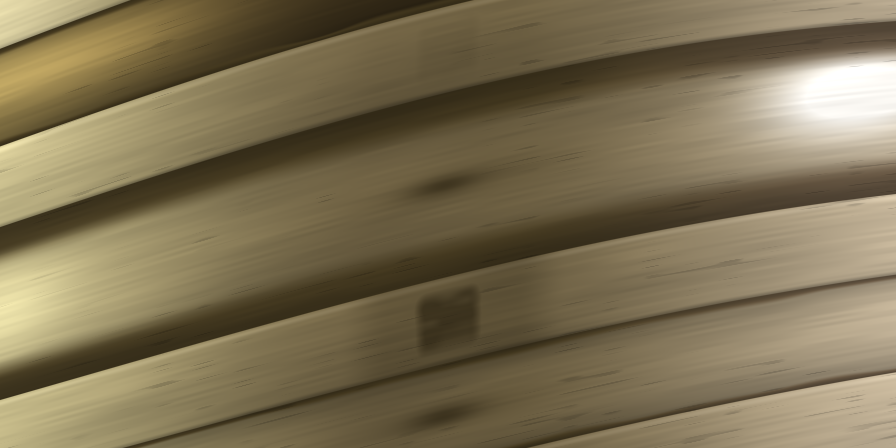
Give the GLSL for this texture, as a Shadertoy shader.

```glsl
#define RIBBON_HALF 0.09
#define GROOVE_GAIN 0.43
#define RIM_WIDTH 0.013
#define BRUSH_AMOUNT 0.08
#define SCRATCH_AMOUNT 0.14
#define OLIVE vec3(0.405, 0.355, 0.245)
#define LEFT_LIGHT vec3(0.77, 0.73, 0.54)
#define RIGHT_LIGHT vec3(0.76, 0.70, 0.60)
#define GROOVE_DARK vec3(0.235, 0.195, 0.105)
#define GROOVE_EDGE vec3(0.36, 0.30, 0.23)
#define STAIN vec3(0.21, 0.175, 0.10)

float hash(vec2 p) {
    return fract(sin(dot(p, vec2(127.1, 311.7))) * 43758.5453);
}

float noise(vec2 p) {
    vec2 cell = floor(p), f = fract(p);
    f = f * f * (3.0 - 2.0 * f);
    return mix(mix(hash(cell), hash(cell + vec2(1, 0)), f.x),
               mix(hash(cell + vec2(0, 1)), hash(cell + vec2(1, 1)), f.x), f.y);
}

// Ribbon centres crowd together away from the middle of the bulge
float ribbonCentre(float i) {
    float k = i - 0.5;
    return 0.7 + 0.58 * k - 0.056 * k * k * k;
}

// Straightens the curved bands: constant along each one, growing downward
float bandCoord(vec2 uv) {
    float u = uv.x, depth = 1.0 - uv.y;
    return depth + 0.64 * u - 0.18 * u * u
         + 0.156 * u * (1.0 - u) * (1.0 - 1.61 * depth);
}

float spot(vec2 p, vec2 centre, vec2 radius) {
    vec2 d = (p - centre) / radius;
    return exp(-dot(d, d));
}

// Metal is dull in the middle and catches light at both ends
vec3 metal(float u) {
    vec3 col = mix(OLIVE, LEFT_LIGHT, 1.0 - smoothstep(-0.12, 0.44, u));
    return mix(col, RIGHT_LIGHT, smoothstep(0.54, 1.1, u));
}

vec3 stripColor(vec2 p, float i, float top, float bottom) {
    float gap = bottom - top;
    float t = clamp((p.y - top) / gap, 0.0, 1.0);
    vec3 col = metal(p.x) * (0.86 + 0.2 * sin(3.14159 * t));

    // The uppermost strip is browner, with a lit crest and a shaded right part
    float warm = 1.0 - step(-0.5, i);
    float crest = 0.62 + 0.4 * spot(vec2(p.x, t), vec2(0.05, 0.3), vec2(0.22, 0.4));
    crest *= 1.0 - 0.25 * smoothstep(0.15, 0.5, p.x);
    col *= mix(vec3(1), vec3(1.0, 0.92, 0.74) * crest, warm);

    // Stain with a soft halo
    float mid = 0.5 * (top + bottom);
    float stain = 0.6 * spot(p, vec2(0.495, mid), vec2(0.04, 0.02))
                + 0.3 * spot(p, vec2(0.52, mid), vec2(0.12, 0.035));
    col = mix(col, STAIN, stain * (1.0 - warm));

    // Glare at the two ends of the widest strip
    float wide = smoothstep(0.3, 0.36, gap);
    float glareLeft = spot(p, vec2(0.0, mid), vec2(0.075, 0.085));
    float glareRight = spot(p, vec2(0.96, mid - 0.04), vec2(0.095, 0.085));
    col = mix(col, vec3(0.97, 0.93, 0.70), 0.9 * wide * glareLeft);
    col = mix(col, vec3(1.0, 0.99, 0.97), min(1.0, 1.5 * glareRight) * wide);

    // Grooves: wavering width, crisp at the ribbon and fading into the strip
    float waver = noise(vec2(p.x * 14.0, i * 7.0 + floor(t + 0.5) * 3.0));
    float grooveWidth = max(RIM_WIDTH * (0.6 + 0.8 * waver), GROOVE_GAIN * (gap - 0.2));
    float edge = min(p.y - top, bottom - p.y);
    float groove = 1.0 - smoothstep(0.55 * grooveWidth, 1.2 * grooveWidth, edge);
    vec3 dark = mix(GROOVE_DARK, GROOVE_EDGE, smoothstep(0.55, 1.0, p.x));
    dark *= 0.85 + 0.35 * smoothstep(0.0, grooveWidth, edge);
    col *= 1.0 - 0.18 * exp(-max(edge, 0.0) / 0.03);
    return mix(col, dark, groove * 0.93);
}

vec3 ribbonColor(vec2 p, float i, float centre) {
    float across = (p.y - centre) / RIBBON_HALF;
    vec3 col = metal(p.x) * (1.04 - 0.07 * across);
    col += 0.06 * smoothstep(0.1, 0.0, abs(across + 0.91));
    col *= 1.0 - 0.25 * smoothstep(0.88, 1.0, across);
    col += 0.13 * spot(p, vec2(0.0), vec2(0.12, 0.3));

    // Rounded dark reflection, strong on one ribbon and faint on the others
    float strength = mix(0.15, 0.9, 1.0 - step(0.5, abs(i - 1.0)));
    float core = (1.0 - smoothstep(0.024, 0.046, abs(p.x - 0.5)))
               * (1.0 - smoothstep(0.45, 0.95, abs(across)));
    core *= 0.75 + 0.35 * noise(p * vec2(50.0, 60.0));
    float halo = 1.0 - smoothstep(0.07, 0.13, abs(p.x - 0.505));
    return mix(col, STAIN, strength * min(1.0, max(core, 0.33 * halo)));
}

void mainImage(out vec4 fragColor, in vec2 fragCoord) {
    vec2 uv = fragCoord / iResolution.xy;
    vec2 p = vec2(uv.x, bandCoord(uv));
    float soft = 0.75 / iResolution.y;
    vec3 col = metal(p.x);

    for (int n = -1; n <= 2; n++) {
        float i = float(n);
        float centre = ribbonCentre(i);
        vec3 strip = stripColor(p, i, centre + RIBBON_HALF, ribbonCentre(i + 1.0) - RIBBON_HALF);
        col = mix(col, strip, step(centre, p.y));
        float outside = smoothstep(-soft, soft, abs(p.y - centre) - RIBBON_HALF);
        col = mix(ribbonColor(p, i, centre), col, outside);
    }

    // Fine brushing, broad tarnish and sparse scratches along the bands
    float brush = noise(p * vec2(14.0, 150.0));
    float tarnish = noise(p * vec2(7.0, 16.0) + 5.0);
    float scratch = smoothstep(0.8, 0.95, noise(p * vec2(22.0, 210.0) + 9.0));
    scratch *= smoothstep(0.4, 0.7, noise(p * vec2(9.0, 12.0)));
    col *= 1.0 + BRUSH_AMOUNT * (brush - 0.5) + 0.11 * (tarnish - 0.5);
    col *= 1.0 - SCRATCH_AMOUNT * scratch;
    fragColor = vec4(clamp(col, 0.0, 1.0), 1.0);
}
```
